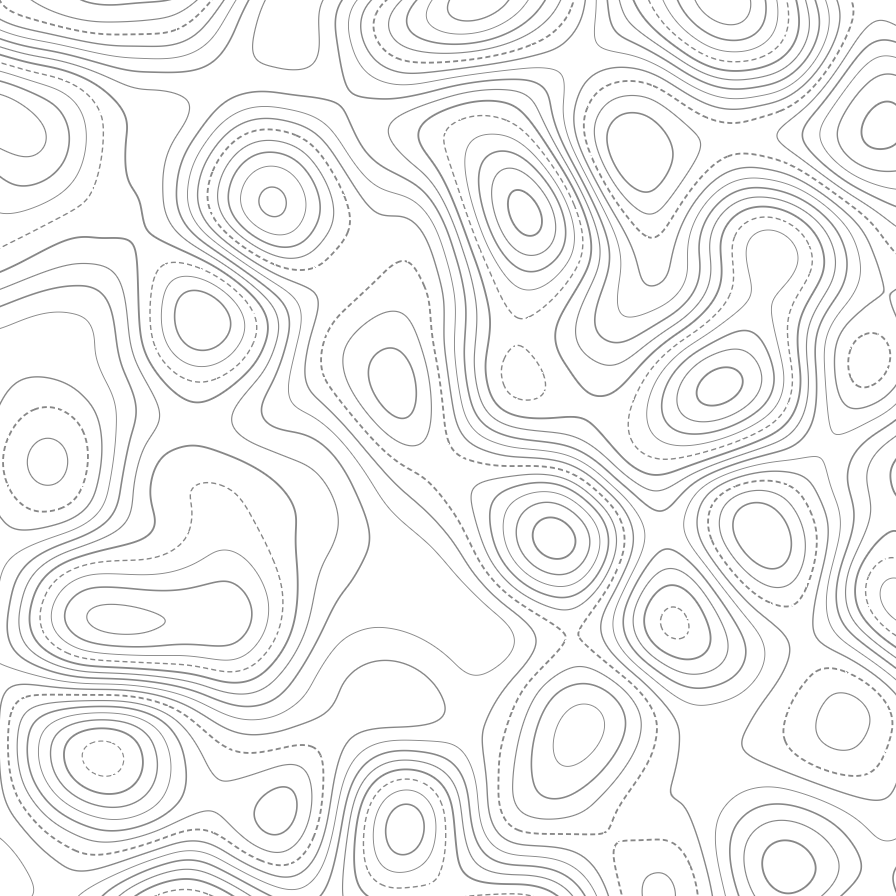
Give the GLSL for this pattern, as a WebGL 1 fragment shader.

```glsl
precision highp float;

uniform vec2 u_resolution;

const vec3 PAPER = vec3(1.0);
const vec3 INK = vec3(0.53);
const float CELLS = 7.5;            // terrain cells per canvas height
const float JITTER = 0.7;           // spread of the bumps inside their cells
const float BUMP_RADIUS = 1.15;     // in cells, at most 1.5 - JITTER / 2
const float CONTOUR_STEP = 0.14;    // height between two contours
const float MIN_SLOPE = 1.2;        // keeps lines slim on flat ground
const float THIN_LINE = 0.0009;
const float THICK_LINE = 0.0022;
const float DASH_PERIOD = 0.009;
const float DASH_SHARE = 0.62;
const float DASHED_EVERY = 6.0;     // one contour in this many is dashed
const float DASHED_INDEX = 2.0;
const float WIDTH_CYCLE = 0.4;      // change of line weight per contour
const float EIGHTH_TURN = 0.78539816;
const vec2 SEED = vec2(23.0, 57.0);

vec3 hash32(vec2 p) {
  vec3 q = fract(p.xyx * vec3(0.1031, 0.1030, 0.0973));
  q += dot(q, q.yxz + 33.33);
  return fract((q.xxy + q.yzz) * q.zyx);
}

// Sum of scattered smooth hills and hollows: height in x, gradient in yz.
vec3 terrain(vec2 p) {
  vec2 cell = floor(p);
  float radius2 = BUMP_RADIUS * BUMP_RADIUS;
  vec3 sum = vec3(0.0);
  for (int j = -1; j <= 1; j++) {
    for (int i = -1; i <= 1; i++) {
      vec2 id = cell + vec2(float(i), float(j));
      vec3 rnd = hash32(id + SEED);
      vec2 offset = p - id - 0.5 - (rnd.xy - 0.5) * JITTER;
      float amplitude = rnd.z * 2.0 - 1.0;
      float w = max(0.0, 1.0 - dot(offset, offset) / radius2);
      sum += amplitude * w * w * vec3(w, -6.0 * offset / radius2);
    }
  }
  return sum;
}

// Share of a pixel covered by a line of the given width.
float lineCoverage(float dist, float width, float pixel) {
  float upper = min(dist + 0.5 * pixel, 0.5 * width);
  float lower = max(dist - 0.5 * pixel, -0.5 * width);
  return max(0.0, upper - lower) / pixel;
}

// Dashes measured along the tangent, rounded to the nearest eighth turn.
float dashCoverage(vec2 p, vec2 slope, float pixel) {
  float angle = atan(slope.x, -slope.y);
  angle = floor(angle / EIGHTH_TURN + 0.5) * EIGHTH_TURN;
  float along = dot(p, vec2(cos(angle), sin(angle))) / DASH_PERIOD;
  float inside = 0.5 * DASH_SHARE - abs(fract(along) - 0.5);
  return clamp(inside * DASH_PERIOD / pixel + 0.5, 0.0, 1.0);
}

void main() {
  float pixel = 1.0 / u_resolution.y;
  vec2 p = gl_FragCoord.xy * pixel;

  vec3 ground = terrain(p * CELLS);
  vec2 slope = ground.yz * CELLS + vec2(1e-5, 0.0);

  // Nearest contour and the distance to it in canvas units.
  float level = floor(ground.x / CONTOUR_STEP);
  float rise = ground.x - (level + 0.5) * CONTOUR_STEP;
  float dist = abs(rise) / max(length(slope), MIN_SLOPE);

  // Line weight and dashes depend on the contour.
  float width = mix(THIN_LINE, THICK_LINE, fract(level * WIDTH_CYCLE + 0.1));
  float ink = lineCoverage(dist, width, pixel);
  if (abs(mod(level, DASHED_EVERY) - DASHED_INDEX) < 0.5) {
    ink *= dashCoverage(p, slope, pixel);
  }

  gl_FragColor = vec4(mix(PAPER, INK, ink), 1.0);
}
```
